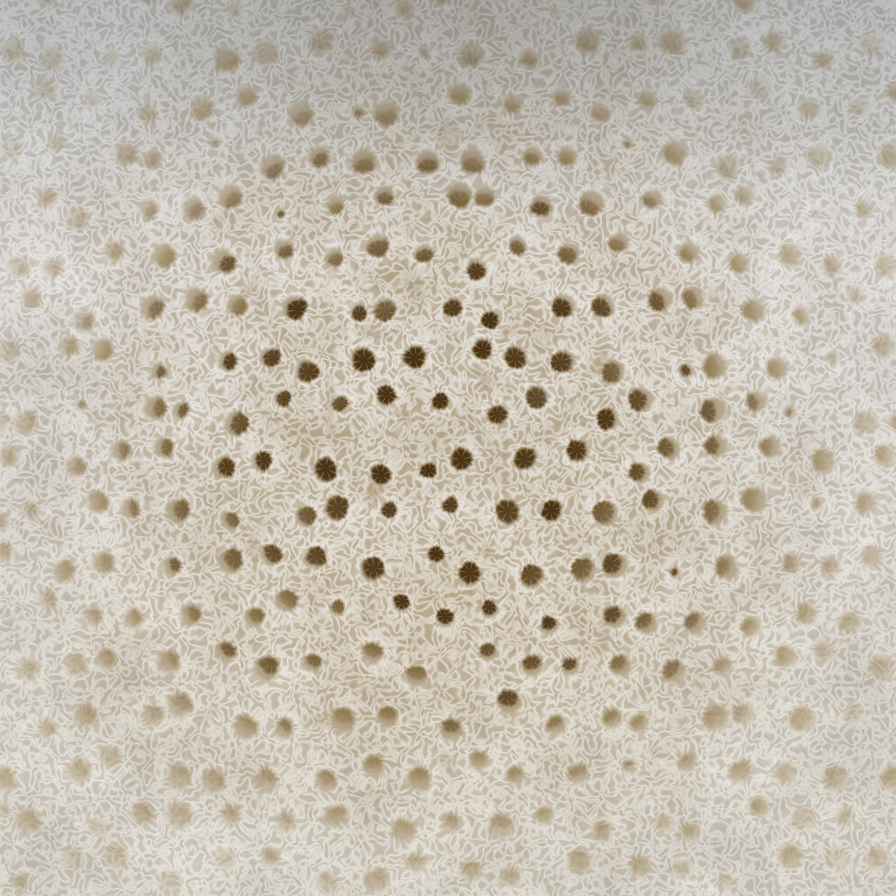
This texture is drawn by a WebGL 2 fragment shader. Its source:

```glsl
#version 300 es
precision highp float;

uniform vec2 u_resolution;
out vec4 fragColor;

#define HOLES 17.5
#define JITTER 0.58
#define RADIUS_MIN 0.165
#define RADIUS_MAX 0.25
#define MESH_SCALE 125.0
#define MESH_CONTRAST 0.62
#define FOCUS vec2(0.49, 0.50)
#define RIDGE vec3(0.875, 0.855, 0.82)
#define PIT vec3(0.66, 0.575, 0.43)
#define EDGE_TINT vec3(0.825, 0.818, 0.808)
#define WALL vec3(0.60, 0.51, 0.34)
#define FLOOR vec3(0.27, 0.18, 0.065)

vec2 hash2(vec2 p) {
    vec3 q = fract(p.xyx * vec3(0.1031, 0.1030, 0.0973));
    q += dot(q, q.yzx + 33.33);
    return fract((q.xx + q.yz) * q.zy);
}

vec2 gradient(vec2 cell) {
    float a = 6.28318 * hash2(cell + 71.0).x;
    return vec2(cos(a), sin(a));
}

float gradientNoise(vec2 p) {
    vec2 i = floor(p), f = fract(p);
    vec2 w = f * f * f * (f * (f * 6.0 - 15.0) + 10.0);
    vec2 e = vec2(0.0, 1.0);
    float low = mix(dot(gradient(i), f), dot(gradient(i + e.yx), f - e.yx), w.x);
    float high = mix(dot(gradient(i + e), f - e), dot(gradient(i + 1.0), f - 1.0), w.x);
    return mix(low, high, w.y);
}

// Nearest hole: offset in cell units (xy), radius (z), random seed (w)
vec4 nearestHole(vec2 p) {
    vec2 home = floor(p);
    vec4 best = vec4(9.0, 9.0, 0.2, 0.0);
    float bestGap = 9.0;
    for (int y = -2; y <= 2; y++) {
        for (int x = -2; x <= 2; x++) {
            vec2 cell = home + vec2(x, y);
            vec2 rnd = hash2(cell + 13.0), shape = hash2(cell + 157.0);
            vec2 center = cell + 0.5 + JITTER * (rnd - 0.5);
            center.x += 0.5 * mod(cell.y, 2.0) - 0.25;
            float radius = mix(RADIUS_MIN, RADIUS_MAX, shape.x);
            radius *= shape.y < 0.06 ? 0.55 : 1.0;
            float gap = length(p - center) - radius;
            if (gap < bestGap) {
                bestGap = gap;
                best = vec4(p - center, radius, shape.y);
            }
        }
    }
    return best;
}

void main() {
    vec2 uv = gl_FragCoord.xy / min(u_resolution.x, u_resolution.y);
    float pixel = HOLES / min(u_resolution.x, u_resolution.y);
    float lumps = gradientNoise(uv * 11.0) + 0.5 * gradientNoise(uv * 27.0 + 5.0);
    float outer = smoothstep(0.12, 0.58, length(uv - FOCUS) + 0.05 * lumps);

    // Porous mesh: pale threads along the zero lines of the noise
    vec2 warp = vec2(gradientNoise(uv * 55.0), gradientNoise(uv * 55.0 + 40.0));
    vec2 meshPos = uv * MESH_SCALE + warp;
    float threads = 1.0 - smoothstep(0.02, 0.36, abs(gradientNoise(meshPos)));
    float grain = gradientNoise(meshPos * 1.7 + 19.0);
    float mesh = threads + 0.35 * grain;

    // Hole geometry, with a frayed rim
    vec4 hole = nearestHole(uv * HOLES + 0.05 * warp);
    float dist = length(hole.xy);
    vec2 dir = hole.xy / max(dist, 1e-4);
    float fray = gradientNoise(dir * 3.2 + hole.w * 91.0);
    float radius = hole.z * (1.0 + 0.16 * fray);
    vec2 away = uv - hole.xy / HOLES - FOCUS;
    float reach = length(away);
    float depth = 1.0 - smoothstep(0.07, 0.50, reach + 0.22 * (hole.w - 0.5));

    // Surface with a fuzzy pale collar around each hole
    float gap = max(dist - radius, 0.0);
    float collar = exp(-gap * 5.5);
    float fuzz = gradientNoise(dir * 7.0 + hole.w * 57.0 + dist * 2.0);
    float white = 0.55 + MESH_CONTRAST * (mesh - 0.47);
    white += 0.30 * (collar - 0.35) + 0.22 * lumps + 0.16 * fuzz * collar;
    vec3 surface = mix(PIT, RIDGE, clamp(white + 0.06, 0.0, 1.08));
    vec3 rim = EDGE_TINT + 0.10 * (mesh - 0.47) + 0.055 * lumps + 0.03 * (collar - 0.4);
    vec3 color = mix(surface, rim, 0.2 + 0.68 * outer);

    // Sparse ochre stains
    float stain = smoothstep(0.32, 0.58, gradientNoise(uv * 23.0 + 31.0));
    color = mix(color, PIT * 0.95, 0.45 * stain * (1.0 - outer));

    // Hole wall, darker toward the focus, and the deep floor with spokes
    vec2 inward = -away / max(reach, 1e-3);
    float slope = dot(hole.xy, inward) / radius;
    float shade = smoothstep(-1.0, 0.9, slope);
    vec3 wall = mix(mix(WALL, EDGE_TINT, 0.5), WALL, shade);
    vec2 floorPos = hole.xy - inward * hole.z * 0.75 * smoothstep(0.05, 0.40, reach);
    float floorMask = 1.0 - smoothstep(0.65, 1.05, length(floorPos) / radius);
    float spoke = cos(atan(floorPos.y, floorPos.x) * 7.0 + hole.w * 40.0);
    spoke = smoothstep(0.55, 1.0, spoke) * smoothstep(0.1, 0.5, length(floorPos) / radius);
    vec3 bottom = mix(FLOOR, WALL, 0.5 * spoke);
    vec3 inside = mix(wall, bottom, floorMask * depth * 0.95);
    float soft = pixel + mix(0.02, 0.10, outer);
    float holeMask = 1.0 - smoothstep(-soft, soft, dist - radius);
    float presence = mix(1.0, 0.22 + 0.45 * hole.w, smoothstep(0.25, 0.58, reach));
    color = mix(color, inside, holeMask * presence);

    // Cool shadow along the top, warm tint below
    float top = smoothstep(0.70, 1.02, uv.y + 0.04 * lumps);
    float middle = exp(-8.0 * (uv.x - 0.53) * (uv.x - 0.53));
    color *= 1.0 - top * mix(vec3(0.13, 0.11, 0.09), vec3(0.23, 0.23, 0.24), middle);
    color *= mix(vec3(1.0), vec3(1.0, 0.985, 0.95), smoothstep(0.6, 0.2, uv.y) * 0.7);
    fragColor = vec4(clamp(color, 0.0, 1.0), 1.0);
}
```
